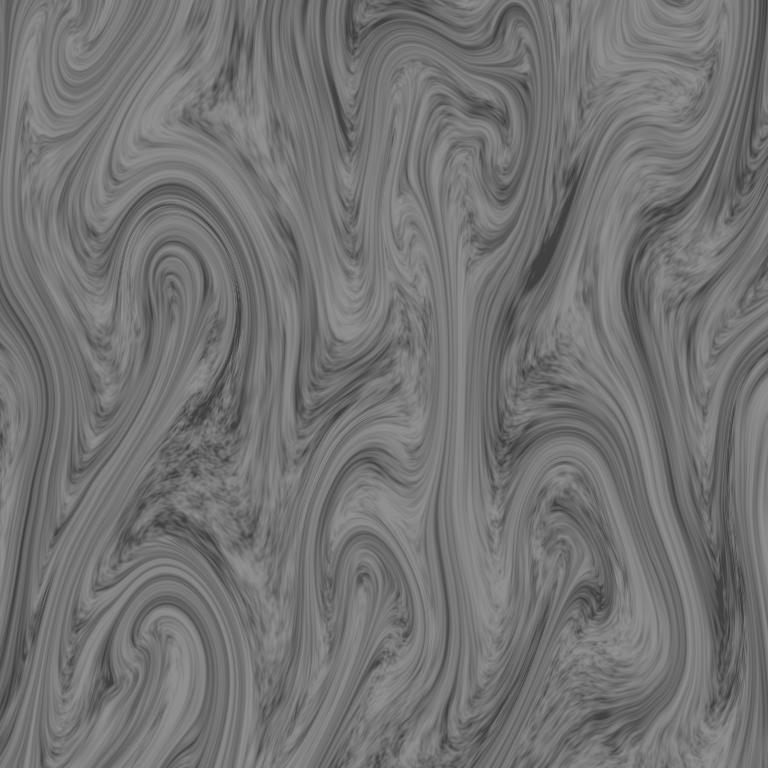
Write a three.js fragment shader that draws this texture.

```glsl
// Grey wood grain: fine vertical fibres dragged by a flow into tall hairpin folds.
varying vec2 vUv;

const float MID_GREY = 0.457;
const float CONTRAST = 0.125;
const float HIGHLIGHT_ROLLOFF = 0.035;
const vec2 FIBRE_SCALE = vec2(10.0, 1.5);
const int FIBRE_OCTAVES = 7;
const vec2 FLOW_SCALE = vec2(4.2, 2.5);
const int FLOW_STEPS = 8;
const float FLOW_STEP = 0.0105;

// Sine-free hash giving a unit gradient direction for a lattice cell.
vec2 hashDirection(vec2 cell) {
  vec3 h = fract(vec3(cell.xyx) * vec3(0.1031, 0.1030, 0.0973));
  h += dot(h, h.yzx + 33.33);
  vec2 direction = fract((h.xx + h.yz) * h.zy) * 2.0 - 1.0;
  return direction / max(length(direction), 0.001);
}

// Gradient noise, centred on zero.
float gradientNoise(vec2 p) {
  vec2 cell = floor(p);
  vec2 f = fract(p);
  vec2 blend = f * f * f * (f * (f * 6.0 - 15.0) + 10.0);
  float a = dot(hashDirection(cell), f);
  float b = dot(hashDirection(cell + vec2(1.0, 0.0)), f - vec2(1.0, 0.0));
  float c = dot(hashDirection(cell + vec2(0.0, 1.0)), f - vec2(0.0, 1.0));
  float d = dot(hashDirection(cell + 1.0), f - 1.0);
  return mix(mix(a, b, blend.x), mix(c, d, blend.x), blend.y);
}

// Swirling velocity that never converges, so fibres fold without closing.
vec2 swirl(vec2 p, vec2 scale, vec2 offset) {
  float reach = 0.01;
  float here = gradientNoise(p * scale + offset);
  float right = gradientNoise((p + vec2(reach, 0.0)) * scale + offset);
  float above = gradientNoise((p + vec2(0.0, reach)) * scale + offset);
  return vec2(above - here, here - right) / reach;
}

// Carries a point along a slowly drifting flow.
vec2 foldGrain(vec2 p) {
  for (int i = 0; i < FLOW_STEPS; i++) {
    vec2 drift = float(i) * vec2(0.05, 0.09) + vec2(7.4, 3.1);
    p += FLOW_STEP * swirl(p, FLOW_SCALE, drift);
  }
  return p;
}

// How strongly the folds compress the fibres at a point.
float compression(vec2 p, vec2 folded, float stepSize) {
  float dx = foldGrain(p + vec2(stepSize, 0.0)).x - folded.x;
  float dy = foldGrain(p + vec2(0.0, stepSize)).x - folded.x;
  return length(vec2(dx, dy)) / stepSize;
}

// Stretched noise octaves; those too fine to resolve fade out.
float fibres(vec2 p, float squeeze) {
  float total = 0.0;
  float weight = 1.0;
  vec2 scale = FIBRE_SCALE;
  for (int i = 0; i < FIBRE_OCTAVES; i++) {
    float visible = 1.0 - smoothstep(260.0, 620.0, scale.x * squeeze);
    total += weight * visible * gradientNoise(p * scale + float(i) * 19.37 + 80.0);
    scale *= 1.9;
    weight *= 0.96;
  }
  return total;
}

// Grey tone with darker streaks deeper than the highlights.
vec3 greyTone(float grain) {
  float limited = clamp(grain, -1.2, 1.2);
  return vec3(MID_GREY + CONTRAST * limited - HIGHLIGHT_ROLLOFF * limited * limited);
}

void main() {
  vec2 folded = foldGrain(vUv);
  float squeeze = compression(vUv, folded, 0.001);
  gl_FragColor = vec4(greyTone(fibres(folded, squeeze)), 1.0);
}
```
